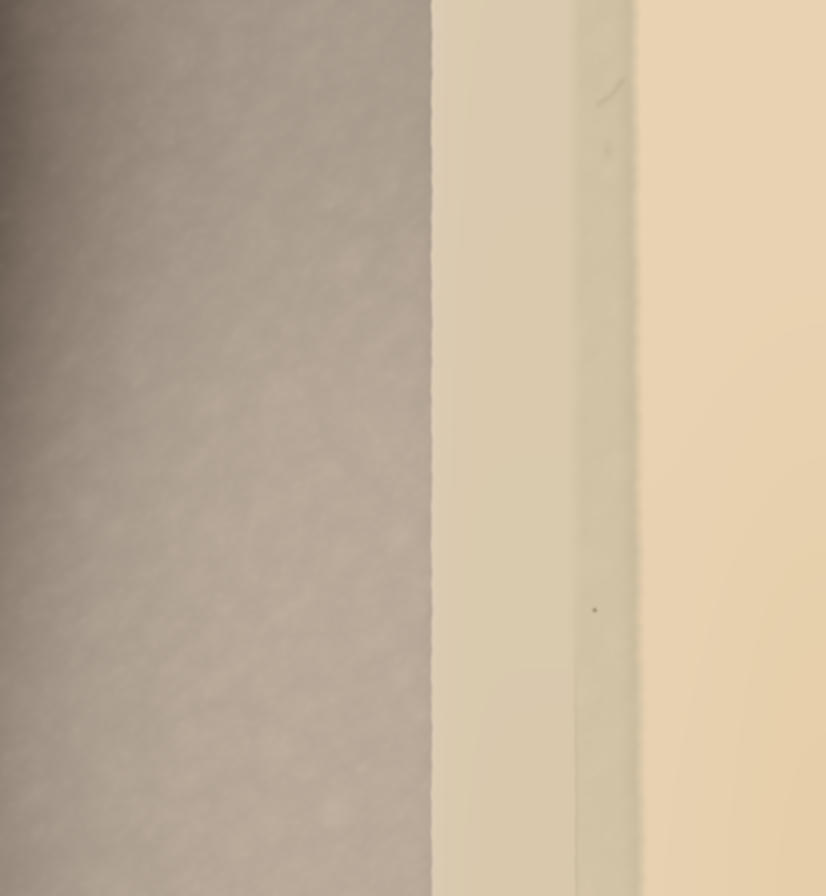
Give the GLSL for this texture, as a Shadertoy shader.

```glsl
// Draws a shaded plaster wall meeting a cream door frame with a recessed vertical groove.

vec2 hash2(vec2 p) {
    vec3 q = fract(vec3(p.xyx) * vec3(0.1031, 0.1030, 0.0973));
    q += dot(q, q.yzx + 33.33);
    return fract((q.xx + q.yz) * q.zy);
}

// Smooth cellular noise, centred near zero
float cellular(vec2 p) {
    vec2 cell = floor(p), local = fract(p);
    float sum = 0.0;
    for (int j = -1; j <= 1; j++) {
        for (int i = -1; i <= 1; i++) {
            vec2 offset = vec2(i, j);
            vec2 d = offset + hash2(cell + offset) - local;
            sum += exp(-5.0 * dot(d, d));
        }
    }
    return sum - 0.63;
}

// Plaster grain, slightly stretched along a rising diagonal
float plasterGrain(vec2 p) {
    vec2 q = mat2(0.77, -0.64, 0.64, 0.77) * p;
    float sum = 0.0, gain = 0.45;
    vec2 scale = vec2(20.0, 30.0);
    for (int i = 0; i < 3; i++) {
        sum += gain * cellular(q * scale + float(i) * 17.3);
        scale *= 2.1;
        gain *= 0.8;
    }
    return sum;
}

// Layered sines that roughen a vertical edge
float edgeWobble(float y, float phase) {
    return 0.4 * sin(y * 41.0 + phase) + 0.3 * sin(y * 137.0 + phase * 2.3)
         + 0.3 * sin(y * 293.0 + phase * 4.1);
}

float edgeStep(float x, float edge, float softness) {
    return smoothstep(edge - softness, edge + softness, x);
}

float segmentDistance(vec2 p, vec2 a, vec2 b) {
    vec2 ab = b - a;
    return length(p - a - ab * clamp(dot(p - a, ab) / dot(ab, ab), 0.0, 1.0));
}

float softSpot(vec2 p, vec2 center, vec2 radius) {
    vec2 d = (p - center) / radius;
    return exp(-dot(d, d));
}

// Wall with a shadow deepening toward the upper left
vec3 wallColor(vec2 uv, float grain) {
    float height = smoothstep(0.1, 0.95, uv.y);
    float lit = mix(0.728, 0.672, smoothstep(0.4, 1.0, uv.y));
    float dark = mix(0.595, 0.395, height);
    float reach = mix(0.135, 0.155, height);
    float shade = mix(lit, dark, exp(-uv.x / reach - 4.0 * uv.x * uv.x));
    vec3 tint = mix(vec3(1.0, 0.885, 0.79), vec3(1.0, 0.919, 0.833), smoothstep(0.42, 0.66, shade));
    return tint * (shade + 0.021 * grain);
}

vec3 frameColor(vec2 uv, float seam) {
    vec3 cream = mix(vec3(0.850, 0.785, 0.675), vec3(0.856, 0.790, 0.682), uv.y);
    float rim = exp(-max(uv.x - seam, 0.0) / 0.016);
    return cream + rim * vec3(0.012, 0.012, 0.038);
}

// Recessed groove with a scratch, a smudge and a dark speck
vec3 grooveColor(vec2 uv, vec2 p, float aspect, float grain) {
    vec3 color = mix(vec3(0.828, 0.764, 0.650), vec3(0.815, 0.756, 0.645), uv.y);
    color += 0.010 * grain;
    float scratch = min(
        segmentDistance(p, vec2(0.725 * aspect, 0.884), vec2(0.739 * aspect, 0.892)),
        segmentDistance(p, vec2(0.739 * aspect, 0.892), vec2(0.754 * aspect, 0.910)));
    color -= 0.035 * exp(-pow(scratch / 0.0036, 2.0));
    color -= 0.030 * softSpot(uv, vec2(0.736, 0.832), vec2(0.006, 0.009));
    color -= 0.20 * softSpot(uv, vec2(0.720, 0.319), vec2(0.0028, 0.0026));
    return color;
}

vec3 panelColor(vec2 uv) {
    vec3 low = mix(vec3(0.905, 0.818, 0.690), vec3(0.900, 0.808, 0.660), smoothstep(0.78, 1.0, uv.x));
    return mix(low, vec3(0.910, 0.825, 0.698), smoothstep(0.0, 0.9, uv.y));
}

void mainImage(out vec4 fragColor, in vec2 fragCoord) {
    vec2 uv = fragCoord / iResolution.xy;
    float aspect = iResolution.x / iResolution.y;
    vec2 p = vec2(uv.x * aspect, uv.y);
    float pixel = 1.0 / iResolution.x;
    float grain = plasterGrain(p);

    // Vertical boundaries
    float seam = 0.5225 + 0.0011 * edgeWobble(uv.y, 0.7);
    float grooveLeft = mix(0.698, 0.694, uv.y) + 0.0008 * edgeWobble(uv.y, 2.9);
    float grooveRight = mix(0.778, 0.769, uv.y) + 0.0016 * edgeWobble(uv.y, 5.1);
    float upper = smoothstep(0.12, 0.38, uv.y);
    float leftSoftness = mix(0.002, 0.011, upper) + pixel;

    // Surfaces from left to right
    vec3 color = wallColor(uv, grain);
    color -= 0.022 * exp(-abs(uv.x - seam) / 0.007);
    color = mix(color, frameColor(uv, seam), edgeStep(uv.x, seam, 0.0016 + pixel));
    color = mix(color, grooveColor(uv, p, aspect, grain), edgeStep(uv.x, grooveLeft, leftSoftness));

    // Groove creases, then the warm panel
    color -= 0.030 * (1.0 - upper) * softSpot(uv, vec2(grooveLeft, uv.y), vec2(0.0025, 1.0));
    color -= 0.022 * softSpot(uv, vec2(grooveRight - 0.008, uv.y), vec2(0.012, 1.0));
    color = mix(color, panelColor(uv), edgeStep(uv.x, grooveRight, 0.0075 + pixel));

    fragColor = vec4(clamp(color, 0.0, 1.0), 1.0);
}
```
